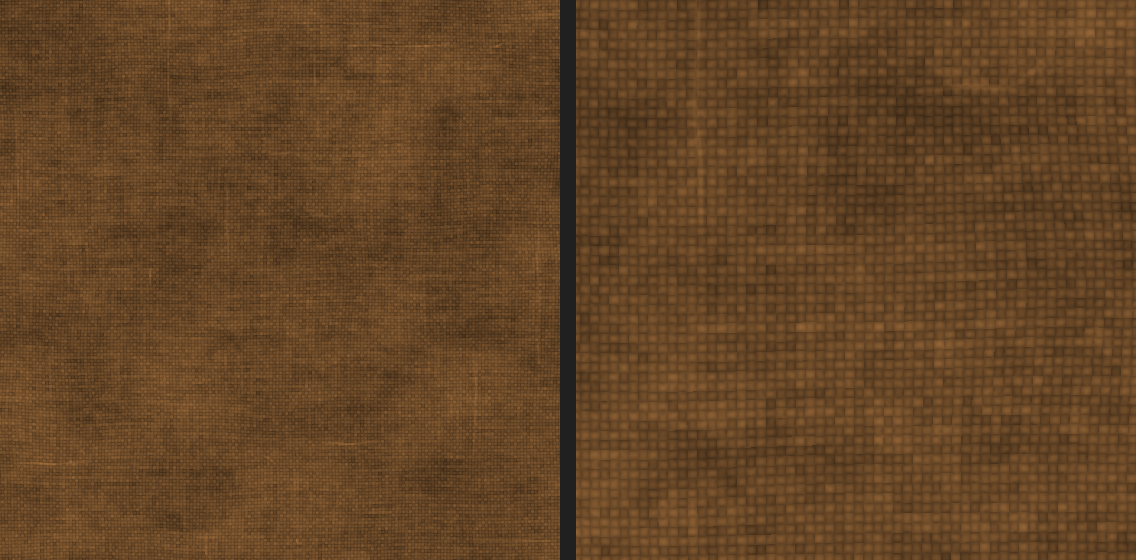
Left: the whole. Right: its middle third, enlarged.
Reproduce this texture procedurally as a WebGL 1 fragment shader.

```glsl
precision highp float;
// Worn brown linen: a fine plain weave with uneven threads,
// soft cloudy stains from layered value noise, and a scatter of
// pale pulled threads and short nicks.

uniform vec2 u_resolution;

const float PI = 3.14159;

float hash(vec2 p) {
  return fract(sin(dot(p, vec2(12.9898, 78.233))) * 43758.5453);
}

float noise(vec2 p) {
  vec2 i = floor(p);
  vec2 f = fract(p);
  f = f * f * (3.0 - 2.0 * f);
  return mix(mix(hash(i), hash(i + vec2(1, 0)), f.x),
             mix(hash(i + vec2(0, 1)), hash(i + vec2(1, 1)), f.x), f.y);
}

float fbm(vec2 p) {
  float sum = 0.0;
  float amp = 0.5;
  for (int i = 0; i < 5; i++) {
    sum += amp * noise(p);
    p = p * 2.03 + vec2(17.3, 9.1);
    amp *= 0.5;
  }
  return sum;
}

// Height of the plain weave: rounded knots, alternating weft and warp on top
float weave(vec2 p) {
  vec2 cell = floor(p);
  vec2 arch = sin(PI * fract(p));
  float weftOnTop = mod(cell.x + cell.y, 2.0);
  float weft = arch.y * (0.35 + 0.65 * arch.x);
  float warp = arch.x * (0.35 + 0.65 * arch.y) * 0.7;
  return mix(warp, weft, weftOnTop);
}

// Light and dark stretches along each single thread
float threadTone(float along, float thread) {
  return 0.5 * noise(vec2(along * 9.0, thread)) +
         0.5 * noise(vec2(along * 45.0, thread + 300.0)) - 0.5;
}

// Long pulled threads along the weave, and short nicks at any angle
float pulledThreads(vec2 uv) {
  float sum = 0.0;
  for (int i = 0; i < 40; i++) {
    float id = float(i);
    vec2 center = vec2(hash(vec2(id, 1.7)), hash(vec2(id, 5.3)));
    float pick = hash(vec2(id, 8.9));
    bool isNick = i > 21;
    float angle = isNick ? pick * PI : (pick > 0.7 ? PI * 0.5 : 0.0);
    float size = hash(vec2(id, 3.1));
    float halfLength = isNick ? mix(0.005, 0.018, size)
                              : mix(0.02, 0.17, size * size);
    vec2 d = uv - center;
    float along = dot(d, vec2(cos(angle), sin(angle)));
    float across = dot(d, vec2(-sin(angle), cos(angle)));
    across += 0.004 * (noise(vec2(along * 25.0, id)) - 0.5);
    float line = 1.0 - smoothstep(0.0005, 0.0028, abs(across));
    float ends = 1.0 - smoothstep(0.4, 1.0, abs(along) / halfLength);
    float wear = 0.4 + 0.6 * noise(vec2(along * 60.0, id + 40.0));
    sum += line * ends * wear * mix(0.35, 1.0, hash(vec2(id, 6.4)));
  }
  return min(sum, 1.0);
}

void main() {
  vec2 uv = gl_FragCoord.xy / u_resolution.y;

  // Threads wander slightly from a straight grid
  vec2 wander = vec2(noise(uv * 8.0), noise(uv * 8.0 + 31.0)) - 0.5;
  vec2 p = uv * 172.0 + 1.2 * wander;
  vec2 cell = floor(p);

  // Mottled fading and small, slightly flattened stains
  float tone = 0.412 + 0.17 * (fbm(uv * vec2(6.0, 7.0) + 3.0) - 0.484);
  tone += 0.07 * (fbm(uv * vec2(22.0, 30.0) + 80.0) - 0.484);
  float stain = fbm(uv * vec2(10.0, 15.0) + 51.0);
  tone -= 0.05 * smoothstep(0.55, 0.8, stain);

  // Cloth structure
  tone += 0.135 * (weave(p) - 0.42);
  tone += 0.095 * threadTone(uv.x, cell.y);
  tone += 0.06 * threadTone(uv.y, cell.x + 700.0);
  tone += 0.055 * (hash(cell) - 0.5);
  tone += 0.05 * (noise(uv * 400.0) - 0.5);

  // Pale damage on top
  tone += 0.15 * pulledThreads(uv);

  vec3 brown = vec3(1.0, 0.682, 0.37);
  gl_FragColor = vec4(clamp(tone, 0.24, 0.64) * brown, 1.0);
}
```
